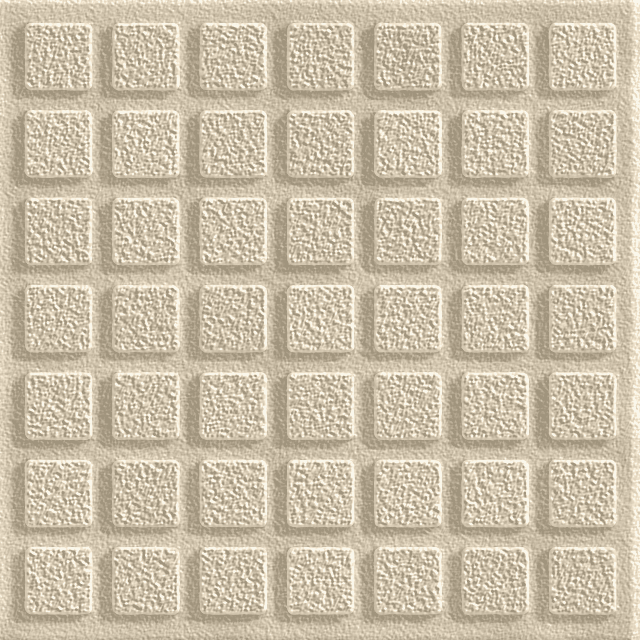
Give the GLSL for this texture, as a three.js fragment shader.

```glsl
varying vec2 vUv;

float hash(vec2 p) {
  vec3 q = fract(vec3(p.xyx) * 0.1031);
  q += dot(q, q.yzx + 33.33);
  return fract((q.x + q.y) * q.z);
}

float noise(vec2 p) {
  vec2 cell = floor(p);
  vec2 f = fract(p);
  f = f * f * (3.0 - 2.0 * f);
  return mix(mix(hash(cell), hash(cell + vec2(1.0, 0.0)), f.x),
             mix(hash(cell + vec2(0.0, 1.0)), hash(cell + 1.0), f.x), f.y);
}

// Two layers turned against each other, so that no grid shows
float roughness(vec2 p) {
  vec2 turned = mat2(0.83, 0.56, -0.56, 0.83) * p;
  vec2 turnedBack = mat2(0.94, -0.34, 0.34, 0.94) * p;
  return 0.6 * noise(turned + 400.0) + 0.4 * noise(turnedBack * 1.35 + 700.0);
}

// Slope of the rough surface towards the light at the upper right
float litGrain(vec2 uv, float frequency) {
  vec2 p = uv * frequency;
  vec2 towardsLight = vec2(0.42, 0.34);
  return roughness(p - towardsLight) - roughness(p + towardsLight);
}

float roundedBox(vec2 p, float halfSize, float radius) {
  vec2 q = abs(p) - halfSize + radius;
  return length(max(q, 0.0)) + min(max(q.x, q.y), 0.0) - radius;
}

void main() {
  // Seven by seven raised studs
  vec2 firstStud = vec2(0.0915, 0.0925);
  float pitch = 0.1365;
  vec2 id = clamp(floor((vUv - firstStud) / pitch + 0.5), 0.0, 6.0);
  vec2 p = vUv - firstStud - id * pitch;
  float wobble = (noise(vUv * 90.0) - 0.5) * 0.0012;
  float stud = roundedBox(p, 0.0528, 0.011) + wobble;

  // Shadow swept to the lower left; the next stud also reaches this cell
  float shadow = 1.0;
  for (int i = 1; i <= 6; i++) {
    vec2 offset = vec2(0.019, 0.012) * float(i) / 6.0;
    shadow = min(shadow, roundedBox(p + offset, 0.0525, 0.011));
    if (id.x < 6.0) {
      vec2 nextStud = p - vec2(pitch, 0.0);
      shadow = min(shadow, roundedBox(nextStud + offset, 0.0525, 0.011));
    }
  }
  shadow += wobble * 3.0;

  // Direction that each side of the stud faces, against the light
  vec2 corner = max(abs(p) - 0.0418, 0.0) + 0.00001;
  vec2 normal = sign(p) * normalize(corner);
  float facing = smoothstep(-0.3, 0.75, dot(normal, vec2(0.8, 0.6)));

  // Sandy floor, with a smoother lighter margin
  float border = min(min(vUv.x, 1.0 - vUv.x), min(vUv.y, 1.0 - vUv.y));
  float tone = 0.1 + 0.25 * (1.0 - smoothstep(0.008, 0.035, border));
  tone += 0.9 * (noise(vUv * 14.0) - 0.5);
  tone -= 1.9 * (1.0 - smoothstep(-0.003, 0.006, shadow));
  tone += mix(-0.5, 0.9, facing) * (1.0 - smoothstep(0.0, 0.008, stud));
  tone += 3.2 * litGrain(vUv + 0.37, 300.0);

  // Rough stud faces with slight differences in tone
  float face = 0.25 + 0.4 * (hash(id + 5.0) - 0.5);
  float faceGrain = 1.0 - smoothstep(-0.006, -0.002, stud);
  face += 8.0 * litGrain(vUv, 250.0) * mix(0.2, 1.0, faceGrain);

  // Thin rounded rim, brightest on its top and right
  float rim = smoothstep(-0.0065, -0.003, stud);
  face += rim * mix(0.1, 2.6, facing);
  tone = mix(tone, face, 1.0 - smoothstep(-0.001, 0.001, stud));

  // Faint smudge on one stud of the top row
  vec2 smudge = (vUv - vec2(0.645, 0.915)) * vec2(28.0, 24.0);
  tone -= 1.2 * exp(-dot(smudge, smudge)) * noise(vUv * 90.0 + 8.0);

  // Worn outer edges
  vec2 edge = vUv + (noise(vUv * 60.0 + 3.0) - 0.5) * 0.003;
  tone += 1.9 * smoothstep(0.983, 0.992, edge.x);
  tone += 1.5 * smoothstep(0.990, 0.998, edge.y);
  tone += 0.7 * (1.0 - smoothstep(0.002, 0.014, edge.x));
  tone -= 0.9 * (1.0 - smoothstep(0.002, 0.008, edge.y));

  // Even steps of beige, ending in cream
  tone = clamp(tone, -2.3, 3.0);
  vec3 color = vec3(0.79, 0.74, 0.65) + 0.07 * tone;
  color = mix(color, vec3(0.98, 0.97, 0.92), smoothstep(2.2, 3.0, tone));
  gl_FragColor = vec4(color, 1.0);
}
```
